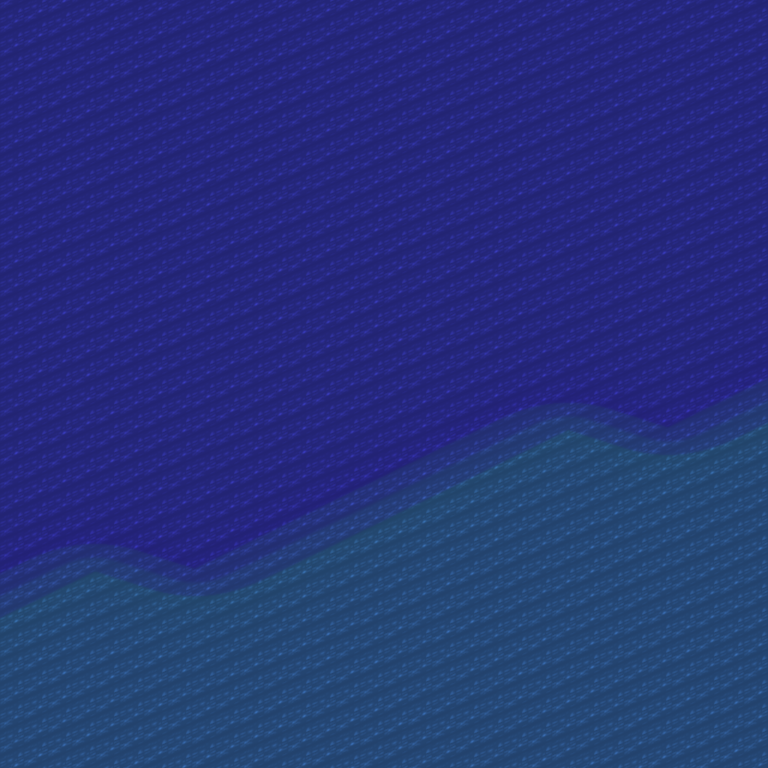
A Shadertoy shader for this background:

```glsl
const vec3 NIGHT = vec3(0.135, 0.142, 0.452);
const vec3 SEA = vec3(0.136, 0.260, 0.428);
const float TILES = 32.0;
const float WEAVE_SLOPE = 0.42;

float hash(vec2 p) {
    return fract(sin(dot(p, vec2(127.1, 311.7))) * 43758.5453);
}

// Maximum with a rounded corner of the given radius
float smoothMax(float a, float b, float radius) {
    float r = max(radius, 0.001);
    float h = max(r - abs(a - b), 0.0);
    return max(a, b) + h * h / (4.0 * r);
}

// Climbing chain of lopsided peaks
float ridgeHeight(float x, float peakRound, float valleyRound) {
    float height = -1.0;
    for (int i = -1; i <= 2; i++) {
        vec2 peak = vec2(0.108, 0.306) + float(i) * vec2(0.616, 0.184);
        float d = x - peak.x;
        float slope = peak.y - smoothMax(-0.49 * d, 0.32 * d, peakRound);
        height = smoothMax(height, slope, valleyRound);
    }
    return height;
}

// Signed height above one layer of the ridge, from outer 0 to inner 1
float aboveRidge(vec2 p, float layer) {
    vec2 q = p - layer * vec2(0.016, -0.050);
    return q.y - ridgeHeight(q.x, 0.060 * (1.0 - layer), 0.060 * layer);
}

// Three stacked translucent layers
float ridgeCover(vec2 p, float softness) {
    float cover = 0.0;
    for (int i = 0; i < 3; i++) {
        float d = aboveRidge(p, float(i) * 0.5);
        cover += 1.0 - smoothstep(-softness, softness, d);
    }
    return cover / 3.0;
}

float spot(vec2 p, vec2 center, vec2 size) {
    vec2 d = (p - center) / size;
    return exp(-dot(d, d));
}

// One slanted dash per cell, of random place and strength
float dashes(vec2 tile, vec2 count, float seed) {
    vec2 cell = floor(tile * count);
    vec2 center = 0.35 + 0.3 * vec2(hash(cell + seed), hash(cell + seed + 4.4));
    float strength = hash(cell + seed + 9.2);
    return strength * strength * spot(fract(tile * count), center, vec2(0.42, 0.36));
}

// Slanted woven tile with dashes, a thin dark seam and small glints
float weave(vec2 p) {
    vec2 grid = vec2(p.x, p.y - WEAVE_SLOPE * p.x) * TILES;
    vec2 tile = fract(grid);
    float seam = smoothstep(0.0, 0.16, abs(tile.y - 0.5) - 0.0);
    float light = 0.035 * seam;
    light += 0.26 * seam * dashes(tile, vec2(4.0, 8.0), 2.3);
    light += 0.16 * seam * dashes(tile, vec2(7.0, 7.0), 6.1);

    float twinkle = 0.85 + 0.3 * hash(floor(grid));
    light += 0.50 * twinkle * spot(tile, vec2(0.68, 0.84), vec2(0.085, 0.055));
    light += 0.36 * twinkle * spot(tile, vec2(0.24, 0.76), vec2(0.075, 0.055));
    light += 0.30 * spot(tile, vec2(0.44, 0.14), vec2(0.100, 0.045));
    light += 0.24 * spot(tile, vec2(0.84, 0.24), vec2(0.060, 0.055));
    return light;
}

void mainImage(out vec4 fragColor, in vec2 fragCoord) {
    vec2 p = fragCoord / iResolution.xy;
    float softness = max(0.004, 1.0 / iResolution.y);

    // Sky and sea
    vec3 color = mix(NIGHT, SEA, ridgeCover(p, softness));

    // Faint tint on both sides of the ridge
    float outer = aboveRidge(p, 0.0);
    float inner = aboveRidge(p, 1.0);
    color += vec3(0.0, -0.014, 0.012) * exp(-max(outer, 0.0) * 25.0) * step(0.0, outer);
    color += vec3(-0.004, 0.010, -0.014) * exp(min(inner, 0.0) * 25.0) * step(inner, 0.0);

    // Woven surface
    color *= 1.0 + weave(p);
    fragColor = vec4(color, 1.0);
}
```
